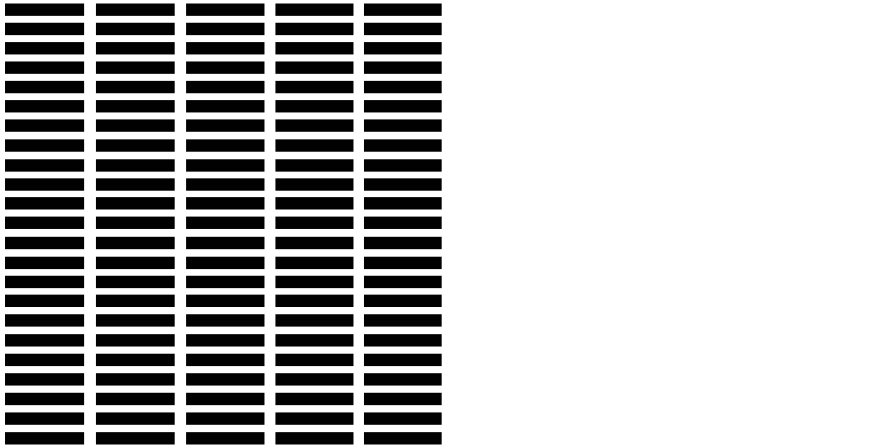
A Shadertoy shader for this pattern:

```glsl
// Five columns of stacked black bars on the left half of a white sheet.

// Share of a pixel that a span covers along one axis
float spanCoverage(float x, float start, float size, float pixel) {
    float lo = max(x - 0.5 * pixel, start);
    float hi = min(x + 0.5 * pixel, start + size);
    return clamp((hi - lo) / pixel, 0.0, 1.0);
}

// Left edge of a column; the gaps tighten slightly to the right
float columnStart(float column) {
    return 4.3 + 78.28 * column - 0.34 * column * column;
}

// Top edge of a row, with a slight uneven drift down the stack
float rowStart(float row) {
    float t = row - 11.0;
    float ripple = 0.55 * cos(6.2832 * (row - 8.0) / 5.0) * exp(-pow(abs(t) / 6.0, 4.0));
    float ends = 0.6 * pow(abs(t) / 11.0, 4.0);
    return 3.0 + 16.7 * row - 0.6 + ripple + ends;
}

void mainImage(out vec4 fragColor, in vec2 fragCoord) {
    // Sheet is 768 by 384 units, measured from the top left
    vec2 sheet = vec2(768.0, 384.0);
    vec2 pixel = sheet / iResolution.xy;
    vec2 p = fragCoord * pixel;
    p.y = sheet.y - p.y;

    // Nearest bar in the grid
    float column = clamp(floor(p.x / 77.0), 0.0, 4.0);
    float row = clamp(floor(p.y / 16.65), 0.0, 22.0);

    // Area coverage smooths the edges
    float ink = spanCoverage(p.x, columnStart(column), 67.8 - 0.3 * column, pixel.x)
              * spanCoverage(p.y, rowStart(row), 10.6, pixel.y);

    fragColor = vec4(mix(vec3(1.0), vec3(0.005), ink), 1.0);
}
```
